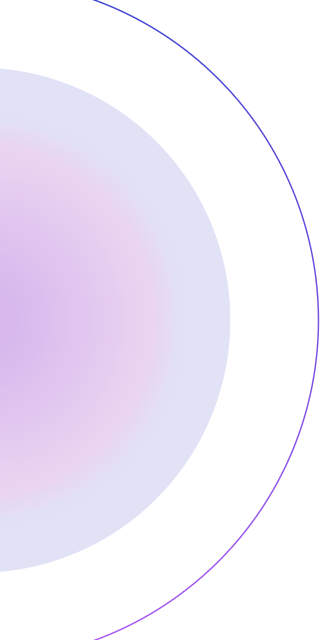
Reproduce this background procedurally as a Shadertoy shader.

```glsl
// A pastel disc, violet at its heart and lavender at its rim, cut by the left edge,
// with a thin concentric ring fading from indigo (top) to purple (bottom) on white.
// Both shapes come from one radial distance, measured in canvas heights.

// Coverage of the region where the signed distance is negative.
float coverage(float signedDistance, float pixel) {
    return clamp(0.5 - signedDistance / pixel, 0.0, 1.0);
}

// Radial gradient of the disc; t is 0 at the centre and 1 at the rim.
vec3 discColor(float t) {
    vec3 violet = vec3(0.845, 0.720, 0.928);
    vec3 orchid = vec3(0.885, 0.785, 0.938);
    vec3 pink = vec3(0.918, 0.828, 0.942);
    vec3 lavender = vec3(0.882, 0.886, 0.964);
    vec3 color = mix(violet, orchid, smoothstep(0.08, 0.50, t));
    color = mix(color, pink, smoothstep(0.42, 0.70, t));
    return mix(color, lavender, smoothstep(0.66, 0.84, t));
}

void mainImage(out vec4 fragColor, in vec2 fragCoord) {
    float pixel = 1.0 / iResolution.y;
    vec2 uv = fragCoord * pixel;
    float radius = length(uv - vec2(-0.0349, 0.4997));

    vec3 color = vec3(1.0);

    // Soft disc
    float discRadius = 0.3948;
    color = mix(color, discColor(radius / discRadius), coverage(radius - discRadius, pixel));

    // Thin outer ring
    float ringDistance = abs(radius - 0.5325) - 0.00115;
    vec3 ringColor = mix(vec3(0.67, 0.35, 0.95), vec3(0.25, 0.27, 0.82), uv.y);
    color = mix(color, ringColor, coverage(ringDistance, pixel));

    fragColor = vec4(color, 1.0);
}
```
